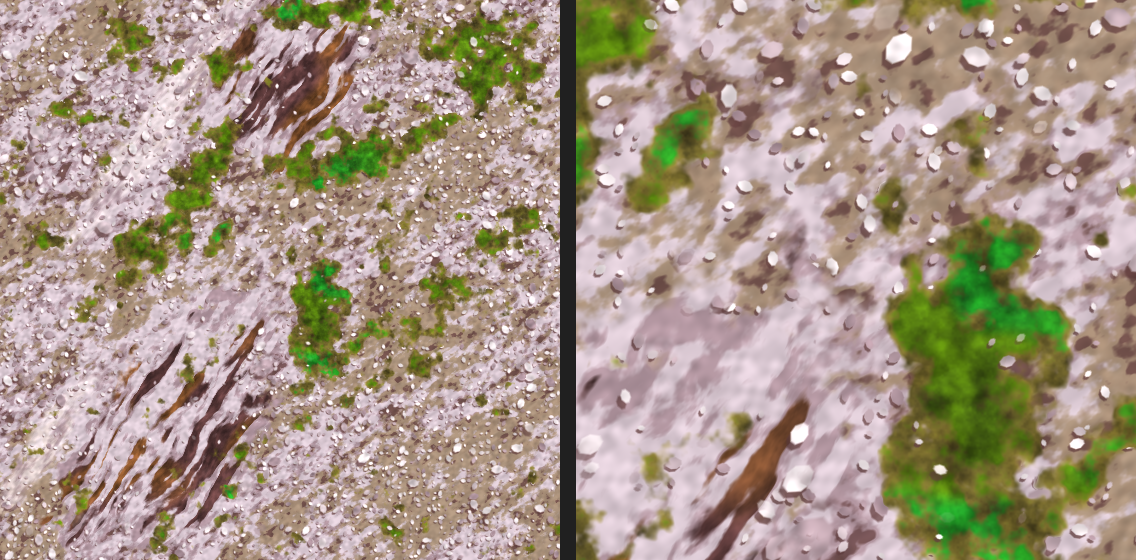
Left: the whole. Right: its middle third, enlarged.
Reproduce this texture procedurally as a WebGL 2 fragment shader.

```glsl
#version 300 es
precision highp float;

uniform vec2 u_resolution;
out vec4 fragColor;

const vec3 PALE = vec3(0.86, 0.79, 0.83);
const vec3 MAUVE = vec3(0.69, 0.58, 0.62);
const vec3 TAN = vec3(0.64, 0.54, 0.43);
const vec3 UMBER = vec3(0.38, 0.24, 0.24);
const vec3 RUST = vec3(0.53, 0.33, 0.18);
const vec3 OLIVE = vec3(0.47, 0.42, 0.16);
const vec3 GREEN = vec3(0.27, 0.41, 0.03);
const vec3 EMERALD = vec3(0.05, 0.52, 0.12);

float hash(vec2 p) {
  return fract(sin(dot(p, vec2(127.1, 311.7))) * 43758.5);
}

// Coordinates along and across a direction
vec2 turn(vec2 p, float angle) {
  float c = cos(angle), s = sin(angle);
  return vec2(c * p.x + s * p.y, c * p.y - s * p.x);
}

float noise(vec2 p) {
  vec2 i = floor(p), f = fract(p);
  f = f * f * (3.0 - 2.0 * f);
  return mix(mix(hash(i), hash(i + vec2(1, 0)), f.x),
             mix(hash(i + vec2(0, 1)), hash(i + vec2(1, 1)), f.x), f.y);
}

float fbm(vec2 p) {
  float sum = 0.0, amp = 0.533;
  for (int i = 0; i < 4; i++) {
    sum += amp * noise(p);
    p = turn(p, 0.5) * 2.03 + 7.3;
    amp *= 0.5;
  }
  return sum;
}

// One at the centre, zero on the rim of an ellipse
float blob(vec2 p, vec2 centre, vec2 radius, float angle) {
  return 1.0 - length(turn(p - centre, angle) / radius);
}

// Angular pebble outline
float pebble(vec2 d, float size) {
  vec2 a = abs(d) * vec2(0.8, 1.15);
  return max(max(a.x, a.y), (a.x + a.y) * 0.74) - size;
}

// Scattered stones: cover, shadow, brightness
vec3 stones(vec2 p, float scale, float density, float pixel) {
  vec2 g = p * scale, cell = floor(g);
  float soft = 0.02 + 0.8 * pixel * scale;
  vec3 result = vec3(0.0, 0.0, 0.5);
  for (int j = -1; j <= 1; j++) {
    for (int i = -1; i <= 1; i++) {
      vec2 id = cell + vec2(i, j);
      float present = smoothstep(0.0, 0.06, density - hash(id + scale));
      float pick = hash(id + 31.7);
      vec2 d = g - id - 0.2 - 0.6 * vec2(hash(id + 3.1), hash(id + 9.4));
      float angle = 6.28 * hash(id + 17.3);
      float size = mix(0.15, 0.4, pick * pick);
      float body = present * smoothstep(soft, -soft, pebble(turn(d, angle), size));
      float shade = present * smoothstep(soft, -soft, pebble(turn(d + vec2(0.12, 0.18), angle), size));
      result.y = max(result.y, shade);
      if (body > result.x) result = vec3(body, result.y, hash(id + 52.9));
    }
  }
  return result;
}

vec3 scree(vec2 p) {
  vec2 q = turn(p, 0.6);
  float broad = fbm(q * vec2(4.0, 10.0));
  float grain = fbm(q * vec2(52.0, 82.0));
  float fine = noise(q * vec2(125.0, 175.0) + 3.0);
  float tone = 0.53 + 0.6 * (broad - 0.5) + 1.7 * (grain - 0.5) + 0.6 * (fine - 0.5);
  vec3 col = mix(MAUVE, PALE, smoothstep(0.3, 0.68, tone));
  float earth = smoothstep(0.42, 0.6, fbm(q * vec2(6.0, 13.0) + 21.0) + 0.8 * (0.5 - grain));
  col = mix(col, TAN, earth * 0.85);
  return mix(col, UMBER, 0.75 * smoothstep(0.27, 0.02, tone));
}

// Tilted slabs split by dark and rusty seams
vec3 strata(vec2 p, float depth) {
  vec2 q = turn(p, 0.96);
  q.y += 0.03 * (fbm(p * 12.0) - 0.5);
  float layer = noise(q * vec2(7.0, 50.0));
  float split = noise(q * vec2(20.0, 120.0) + 5.0);
  float grain = fbm(q * vec2(45.0, 95.0));
  float tone = 0.6 * layer + 0.4 * split + 0.25 * (grain - 0.5);
  vec3 col = mix(MAUVE, PALE, smoothstep(0.42, 0.66, tone + 0.9 * (grain - 0.5)));
  vec3 seam = mix(UMBER, RUST, smoothstep(0.45, 0.65, noise(q * vec2(7.0, 22.0) + 13.0)));
  seam *= 0.35 + 1.2 * grain;
  float limit = mix(0.3, 0.51, smoothstep(-0.1, 0.55, depth));
  return mix(col, seam, smoothstep(limit + 0.03, limit - 0.06, tone));
}

void main() {
  vec2 p = gl_FragCoord.xy / u_resolution.y;
  float pixel = 1.0 / u_resolution.y;
  float rough = fbm(p * 14.0) - 0.5;
  float ragged = fbm(p * 42.0 + 4.0) - 0.5;
  vec3 col = scree(p);

  // Pale veins
  float vein = max(blob(p, vec2(0.29, 0.79), vec2(0.36, 0.045), 0.92),
                   blob(p, vec2(0.07, 0.19), vec2(0.22, 0.035), 0.95));
  float streak = fbm(turn(p, 0.92) * vec2(25.0, 80.0));
  vec3 chalk = mix(MAUVE, vec3(0.98, 0.92, 0.93), smoothstep(0.2, 0.6, streak));
  col = mix(col, chalk, 0.8 * smoothstep(0.0, 0.4, vein + rough + 0.5 * ragged));

  // Rock outcrops
  float rock = max(blob(p, vec2(0.51, 0.86), vec2(0.19, 0.14), 0.8),
                   blob(p, vec2(0.31, 0.24), vec2(0.29, 0.15), 0.96));
  float rockCover = smoothstep(0.0, 0.16, rock + 0.9 * rough + 0.5 * ragged);
  col = mix(col, strata(p, rock), rockCover);

  // Moss and grass
  float moss = max(blob(p, vec2(0.87, 0.90), vec2(0.12, 0.09), 0.9),
                   blob(p, vec2(0.31, 0.61), vec2(0.19, 0.05), 0.95));
  moss = max(moss, blob(p, vec2(0.64, 0.71), vec2(0.19, 0.04), 0.4) - 0.15);
  moss = max(moss, blob(p, vec2(0.57, 0.44), vec2(0.17, 0.045), 1.45) - 0.1);
  moss = max(moss, blob(p, vec2(0.58, 0.98), vec2(0.12, 0.04), 0.1));
  float tufts = fbm(turn(p, 0.7) * vec2(9.0, 16.0) + 40.0) * 2.2 - 1.5;
  moss = max(moss, tufts - 0.7 * max(rock, 0.0)) + 1.2 * rough + 1.8 * ragged;
  float blades = fbm(p * 80.0);
  float lush = smoothstep(0.3, 0.65, moss + 0.9 * (blades - 0.5));
  float vivid = smoothstep(0.56, 0.7, noise(p * 12.0 + 8.0)) * smoothstep(0.28, 0.05, abs(p.x - 0.5));
  vec3 plant = mix(OLIVE, mix(GREEN, EMERALD, vivid * 0.85), lush);
  plant *= 0.25 + 1.5 * blades;
  float mossCover = smoothstep(0.0, 0.28, moss);
  col = mix(col, plant, mossCover * 0.95);

  // Loose stones, from small to large
  float rubble = smoothstep(0.3, 0.65, fbm(p * 5.0 + 11.0));
  float bare = (1.0 - 0.75 * rockCover) * (1.0 - 0.8 * mossCover);
  float scale = 96.0;
  for (int i = 0; i < 3; i++) {
    float density = (0.55 - 0.23 * float(i)) * bare * mix(0.4, 1.0, rubble);
    vec3 s = stones(p, scale, density, pixel);
    col = mix(col, UMBER, s.y * (1.0 - s.x) * 0.75);
    vec3 face = mix(MAUVE, vec3(1.0, 0.96, 0.97), smoothstep(0.05, 0.75, s.z));
    face *= 0.82 + 0.3 * noise(p * 110.0);
    col = mix(col, face, s.x);
    scale *= 0.5;
  }

  // Gritty surface light
  float grit = noise(turn(p, 0.6) * vec2(150.0, 190.0) + 60.0) - 0.5;
  col *= 1.0 + 0.2 * grit;
  fragColor = vec4(clamp(col, 0.0, 1.0), 1.0);
}
```
